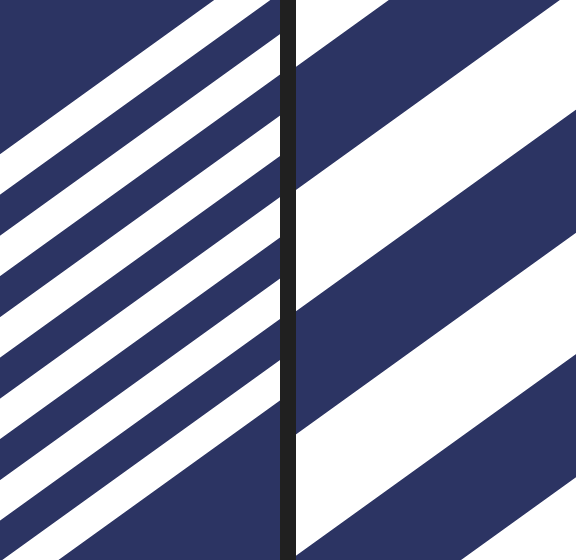
Left: the whole. Right: its middle third, enlarged.
Give the GLSL for this pattern, as a WebGL 1 fragment shader.

```glsl
precision highp float;

uniform vec2 u_resolution;

const vec3 NAVY = vec3(0.172, 0.203, 0.388);
const vec3 WHITE = vec3(1.0);

// Lengths are fractions of the canvas height, measured down the left edge.
const float STRIPE_COUNT = 6.0;
const float STRIPE_SLOPE = 0.72;
const float FIRST_CENTER = 0.3115;
const float STRIPE_PERIOD = 0.1455;
const float STRIPE_WIDTH = 0.0722;
const float EDGE_SOFTNESS = 0.6; // half width of the edge blend, in pixels

// Signed distance to the nearest of a limited row of slanted stripes.
float stripeDistance(vec2 p) {
  float drop = 1.0 - p.y + STRIPE_SLOPE * p.x;
  float index = floor((drop - FIRST_CENTER) / STRIPE_PERIOD + 0.5);
  index = clamp(index, 0.0, STRIPE_COUNT - 1.0);
  float center = FIRST_CENTER + index * STRIPE_PERIOD;
  float offset = abs(drop - center) - 0.5 * STRIPE_WIDTH;
  return offset / length(vec2(STRIPE_SLOPE, 1.0));
}

void main() {
  vec2 p = gl_FragCoord.xy / u_resolution.y;
  float blend = EDGE_SOFTNESS / u_resolution.y;

  // Solid stripes over a plain ground
  float coverage = 1.0 - smoothstep(-blend, blend, stripeDistance(p));
  gl_FragColor = vec4(mix(NAVY, WHITE, coverage), 1.0);
}
```
